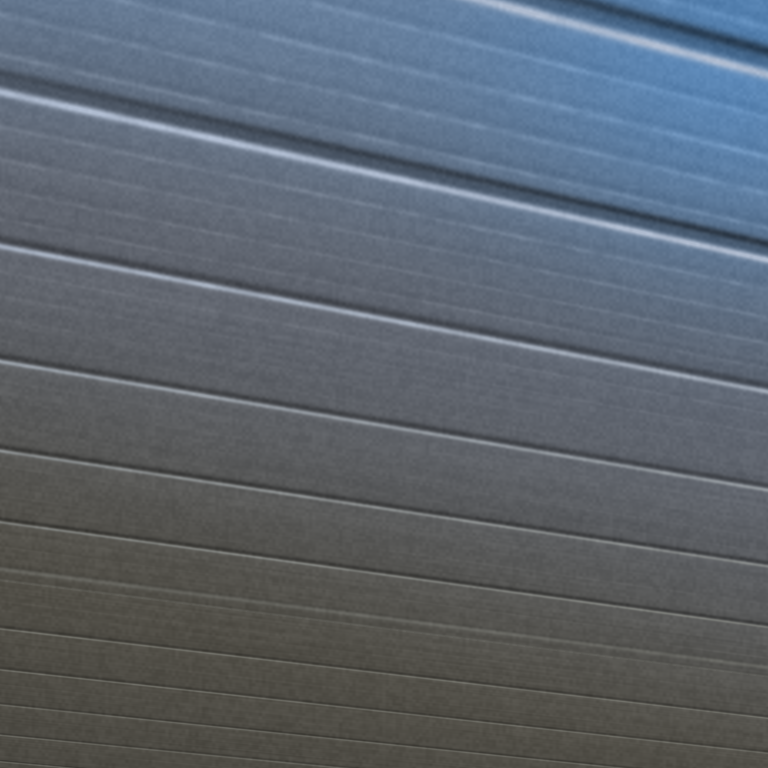
A WebGL 2 fragment shader for this texture:

```glsl
#version 300 es
precision highp float;
// Ribbed metal panels seen in perspective, blue at the upper right and warm
// grey below. A projective map turns the canvas into panel numbers; each whole
// number carries a bright seam with a shadow, fine dashed ribs and grain.

#define HORIZON 1.5065      // depth where all seams would gather
#define SCALE 8.182         // perspective spacing of the seams
#define FIRST 5.9           // panel number offset
#define TILT 0.2366         // fall of the seams from left to right
#define CONVERGE 0.1467     // how much the seams close up to the right
#define SEAM_WIDTH 0.024    // in panel heights
#define RIBS 5.0            // ribs per panel
#define RIB_LIGHT 0.05
#define ODD_SEAM 5.0        // one misplaced, doubled, faint seam
#define GRAIN 0.035

uniform vec2 u_resolution;
out vec4 outColor;

const vec3 SKY = vec3(0.40, 0.49, 0.60);
const vec3 STEEL = vec3(0.38, 0.40, 0.44);
const vec3 WARM = vec3(0.325, 0.315, 0.285);
const vec3 SEAM_BRIGHT = vec3(0.69, 0.74, 0.82);
const vec3 SEAM_DULL = vec3(0.45, 0.45, 0.42);

float hash(vec2 p) {
    vec3 q = fract(vec3(p.xyx) * 0.1031);
    q += dot(q, q.yzx + 33.33);
    return fract((q.x + q.y) * q.z);
}

float noise(vec2 p) {
    vec2 i = floor(p), f = fract(p);
    f = f * f * (3.0 - 2.0 * f);
    float low = mix(hash(i), hash(i + vec2(1, 0)), f.x);
    float high = mix(hash(i + vec2(0, 1)), hash(i + vec2(1, 1)), f.x);
    return mix(low, high, f.y);
}

// Soft line of a given width, kept at least about a pixel wide
float softLine(float d, float width, float pixel) {
    float w = max(width, 0.8 * pixel);
    return exp(-d * d / (w * w)) * sqrt(width / w);
}

// Diffuse light across the panels, strongest in the upper right corner
vec3 baseLight(vec2 p) {
    float s = p.y - 0.28 * p.x;
    vec3 c = mix(SKY, STEEL, smoothstep(-0.14, 0.30, s));
    c = mix(c, WARM, smoothstep(0.24, 0.78, s));
    vec2 corner = p - vec2(1.0, 0.0);
    c += vec3(-0.06, 0.03, 0.11) * exp(-9.0 * dot(corner, corner));
    return c * (1.0 - 0.10 * smoothstep(0.5, 1.2, p.y - 0.3 * p.x));
}

void main() {
    vec2 p = gl_FragCoord.xy / u_resolution;
    p.y = 1.0 - p.y;

    // Perspective: n counts the seams downwards
    float depth = (p.y - TILT * p.x) / (1.0 - CONVERGE * p.x);
    float n = SCALE / (HORIZON - depth) - FIRST;
    float pixel = fwidth(n);
    float seam = floor(n + 0.5);
    float odd = 1.0 - step(0.5, abs(seam - ODD_SEAM));
    float e = n - seam + 0.21 * odd;
    vec3 color = baseLight(p);

    // Gentle shading over each panel and streaks along it
    color *= 1.03 - 0.07 * fract(n);
    color += 0.022 * (noise(vec2(p.x * 3.0, n * 22.0 + 200.0)) - 0.5);

    // Fine ribs, broken into dashes, fading with distance
    float ribCell = floor(n * RIBS + 0.5);
    float rib = n * RIBS - ribCell;
    float dash = noise(vec2(p.x * 45.0, ribCell * 7.0 + 300.0));
    float ribFade = mix(0.15, 1.0, smoothstep(2.2, -0.6, n));
    float ribLine = softLine(rib, 0.08, pixel * RIBS) * (0.3 + 1.2 * dash);
    float ribShade = softLine(rib + 0.2, 0.12, pixel * RIBS);
    color += RIB_LIGHT * ribFade * (ribLine - 0.4 * ribShade);

    // Shadow above the seam: a separate groove on the nearest panels
    float near = 1.0 - step(0.5, seam);
    float strength = mix(1.0, 0.45, odd) * mix(1.0, 0.6, smoothstep(3.0, 8.0, seam));
    float groove = softLine(e + 0.105, 0.028, pixel) * near * mix(0.25, 0.50, p.x);
    float shadow = softLine(e + 0.055, 0.035, pixel) * mix(0.28, 0.16, near);
    color *= 1.0 - strength * (groove + shadow);

    // Bright seam edge, dull and thin towards the bottom
    vec3 seamColor = mix(SEAM_BRIGHT, SEAM_DULL, smoothstep(0.15, 0.85, p.y - 0.12 * p.x));
    float wear = 0.82 + 0.25 * noise(vec2(p.x * 30.0, seam * 5.0 + 90.0));
    float ridge = softLine(e, SEAM_WIDTH * (1.0 + odd), pixel);
    ridge += 0.6 * odd * softLine(e - 0.2, SEAM_WIDTH, pixel);
    color = mix(color, seamColor, clamp(ridge * wear * mix(strength, 1.0, 0.3), 0.0, 1.0));

    // Mottled grain
    float grain = noise(p * 230.0) + 0.5 * noise(p * 90.0 + 40.0) - 0.75;
    color += GRAIN * grain;
    outColor = vec4(clamp(color, 0.0, 1.0), 1.0);
}
```
